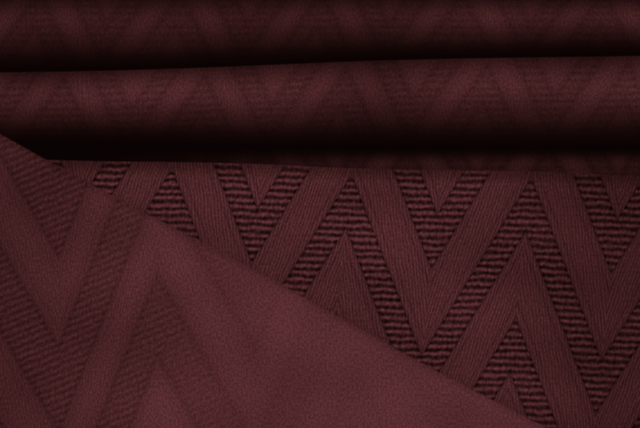
Write a WebGL 2 fragment shader that draws this texture.

```glsl
#version 300 es
precision highp float;
uniform vec2 u_resolution;
out vec4 fragColor;

#define SHADOW vec3(0.04, 0.01, 0.01)
#define LIT vec3(0.342, 0.174, 0.188)
#define CLOTH_REPEAT vec4(0.42, 0.33, 0.42, 0.38)
#define FLAP_REPEAT vec4(0.46, 0.41, 0.49, 0.5)
#define FOLD_REPEAT vec4(0.33, 0.21, 0.29, 0.48)
#define RIB_ROWS 61.0
#define RIB_DEPTH 0.31
#define THREADS 132.0
#define THREAD_DEPTH 0.085
#define GROOVE_DEPTH 0.22
#define GRAIN 0.25
#define TAU 6.2831853

vec2 hashGradient(vec2 cell) {
  float a = fract(sin(dot(cell, vec2(127.1, 311.7))) * 43758.54) * TAU;
  return vec2(cos(a), sin(a));
}

float gradientNoise(vec2 p) {
  vec2 i = floor(p), f = fract(p);
  vec2 u = f * f * f * (f * (f * 6.0 - 15.0) + 10.0);
  vec2 e = vec2(1.0, 0.0);
  float low = mix(dot(hashGradient(i), f), dot(hashGradient(i + e.xy), f - e.xy), u.x);
  float high = mix(dot(hashGradient(i + e.yx), f - e.yx), dot(hashGradient(i + e.xx), f - e.xx), u.x);
  return mix(low, high, u.y);
}

// Brightness relief of the woven zigzag; q.y runs down from a peak at q.x = 0.
// repeat holds width, vertical period, zigzag height and ribbed share
float weave(vec2 q, vec4 repeat, float focus) {
  // Signed distance to the border of the ribbed bands, positive inside
  float side = abs(fract(q.x / repeat.x + 0.5) - 0.5) * repeat.x;
  float slope = 2.0 * repeat.z / repeat.x;
  float phase = (q.y - side * slope) / repeat.y - 0.5 * repeat.w;
  float band = 0.5 * repeat.w - abs(fract(phase + 0.5) - 0.5);
  band *= repeat.y * inversesqrt(1.0 + slope * slope);
  float soft = mix(0.012, 0.002, focus);
  float ribbed = smoothstep(-soft, soft, band);

  // Horizontal cords broken by uneven stitches
  float wobble = 0.22 * gradientNoise(q * vec2(35.0, 50.0));
  float stitch = gradientNoise(q * vec2(125.0, 95.0));
  float cord = sin(TAU * (q.y * RIB_ROWS + wobble));
  cord = mix(0.2 * cord, cord, focus) + 1.1 * stitch;
  float ribs = RIB_DEPTH * focus * cord - 0.13;

  // Fine threads leaning along the arms
  float lean = side - 0.22 * q.y;
  float thread = sin(TAU * (lean * THREADS + 0.5 * gradientNoise(q * 22.0)));
  thread += 1.2 * gradientNoise(vec2(lean * 170.0, q.y * 35.0));
  float plain = THREAD_DEPTH * focus * thread + 0.02;

  // Pressed border and a finer seam beside it
  float groove = exp(-pow(band / (0.002 + soft), 2.0));
  float seam = exp(-pow((band + 0.017) / (0.001 + soft), 2.0));
  float pressed = GROOVE_DEPTH * (groove + 0.5 * seam) * mix(0.2, 1.0, focus);
  return mix(plain, ribs, ribbed) - pressed;
}

// Light across a rolled fold, v from 0 at its top to 1 underneath
float rollLight(float v) {
  return smoothstep(-0.3, 0.3, v) * (1.0 - 0.65 * smoothstep(0.3, 0.85, v)) * (1.0 - smoothstep(0.65, 1.0, v));
}

void main() {
  vec2 p = gl_FragCoord.xy / u_resolution.y;
  float aa = 1.2 / u_resolution.y;
  float down = 1.0 - p.y;
  float drift = gradientNoise(p * vec2(4.0, 7.0));

  // Edges of the layers
  float upperEdge = 0.169 - 0.028 * p.x + 0.003 * sin(p.x * 5.0);
  float lowerEdge = 0.336 + 0.012 * smoothstep(0.0, 0.7, p.x);
  float clothEdge = 0.368 + 0.028 * p.x + 0.002 * sin(p.x * 9.0);
  float flapEdge = 0.3125 + 0.54 * p.x + 0.003 * sin(p.x * 8.0);

  // Shaded layer seen in the gap
  float gap = weave(vec2(p.x - 0.95, down - 0.33), FOLD_REPEAT, 0.2);
  float shade = (0.5 + gap) * smoothstep(0.345, 0.385, down) * smoothstep(0.15, 0.95, p.x);

  // Two rolled folds behind
  float lowerV = (down - upperEdge) / (lowerEdge - upperEdge);
  vec2 lowerPoint = vec2(p.x - 0.81, down - upperEdge - 0.01);
  lowerPoint.x += 0.12 * lowerPoint.y;
  float lowerRoll = (0.85 + 0.8 * weave(lowerPoint, FOLD_REPEAT, 0.4) + 0.2 * drift) * rollLight(lowerV);
  shade = mix(shade, lowerRoll, smoothstep(aa, -aa, down - lowerEdge));
  vec2 upperPoint = vec2(p.x - 0.42 + 0.12 * down, down + 0.03);
  float upperRoll = (0.72 + 0.8 * weave(upperPoint, FOLD_REPEAT, 0.3) + 0.2 * drift) * rollLight(down / upperEdge);
  shade = mix(shade, upperRoll, smoothstep(aa, -aa, down - upperEdge));

  // Main cloth, its zigzag leaning so that right arms fall steeper
  float depth = down - clothEdge;
  vec2 clothPoint = vec2(p.x - 0.81 + 0.11 * (depth - 0.12), depth - 0.015);
  float cloth = weave(clothPoint, CLOTH_REPEAT, 1.0);
  cloth = (0.82 + cloth + 0.16 * drift) * mix(0.7, 1.0, smoothstep(0.0, 0.04, depth));
  cloth *= 1.0 - 0.25 * smoothstep(0.9, 1.6, p.x);
  cloth *= 1.0 - 0.15 * exp(-40.0 * max(flapEdge - down, 0.0));
  shade = mix(shade, cloth, smoothstep(-aa, aa, depth));

  // Front flap, its pattern fading into a soft sheen on the right
  vec2 flapPoint = vec2(p.x - 0.367, down - 0.635);
  flapPoint.y += 0.4 * flapPoint.x;
  float flapFocus = mix(0.65, 0.25, smoothstep(0.05, 0.65, p.x));
  float flap = weave(flapPoint, FLAP_REPEAT, flapFocus);
  flap *= mix(0.85, 0.2, smoothstep(0.38, 0.75, p.x));
  flap = 0.96 + flap + 0.16 * drift;
  flap *= 1.0 - 0.25 * smoothstep(0.5, 0.0, p.x);
  float flapDepth = down - flapEdge;
  flap *= mix(0.88, 1.0, smoothstep(0.0, 0.02, flapDepth));
  shade = mix(shade, flap, smoothstep(-1.5 * aa, 1.5 * aa, flapDepth));

  // Fibre grain, then a ramp that turns redder in the shade
  shade *= 1.0 + GRAIN * gradientNoise(p * vec2(190.0, 150.0));
  vec3 tone = pow(vec3(clamp(shade, 0.0, 1.1)), vec3(1.0, 1.12, 1.18));
  fragColor = vec4(mix(SHADOW, LIT, tone), 1.0);
}
```
